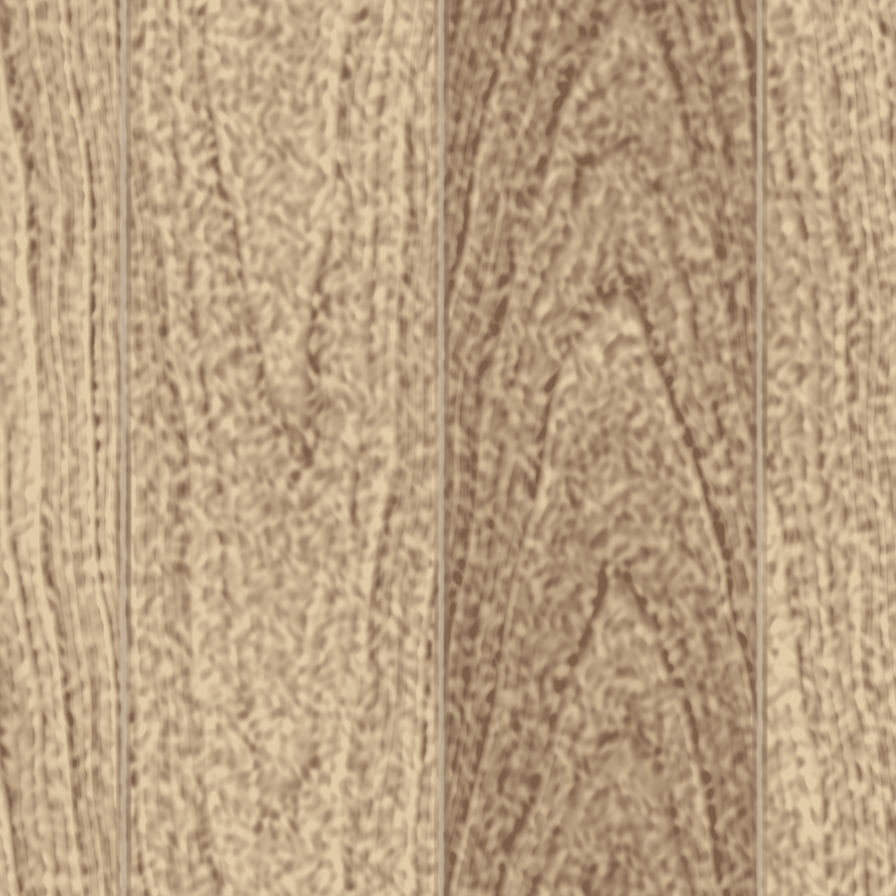
Reproduce this texture procedurally as a three.js fragment shader.

```glsl
// Upright oak planks split by thin pale seams, one darker plank among light ones.
// Growth rings are contours of an arch-shaped field, bent by layered sines;
// the difference of two cellular noises gives the wormy pores that break them up.
varying vec2 vUv;

vec2 hash2(vec2 p) {
  vec3 q = fract(vec3(p.xyx) * vec3(0.1031, 0.1030, 0.0973));
  q += dot(q, q.yzx + 33.33);
  return fract((q.xx + q.yz) * q.zy);
}

// Soft bump around each scattered point, 0 to about 1
float cellular(vec2 p) {
  vec2 cell = floor(p), f = fract(p);
  float sum = 0.0;
  for (int j = -1; j <= 1; j++) {
    for (int i = -1; i <= 1; i++) {
      vec2 o = vec2(float(i), float(j));
      vec2 d = o + hash2(cell + o + 100.0) - f;
      sum += exp(-7.0 * dot(d, d));
    }
  }
  return 1.0 - exp(-1.6 * sum);
}

// Soft vertical line at distance d
float line(float d, float halfWidth) {
  return 1.0 - smoothstep(halfWidth * 0.4, halfWidth * 1.6, abs(d));
}

void main() {
  vec2 p = vUv;

  // Planks: kind 0 has narrow V grain, 1 is dark with arches, 2 has steep streaks
  float width = 0.355;
  float along = (p.x - 0.1375) / width;
  float id = floor(along);
  float x = fract(along) * width;
  float kind = mod(id, 3.0);
  float isV = 1.0 - step(0.5, kind);
  float isSteep = step(1.5, kind);
  float isDark = 1.0 - isV - isSteep;
  float isBold = isSteep * (1.0 - step(0.0, id));

  // Pores: pale and dark worms around zero
  vec2 q = p + 0.003 * vec2(sin(p.y * 83.0 + p.x * 40.0), sin(p.x * 97.0));
  float pale = cellular(q * vec2(76.0, 60.0) + id * 17.0);
  float dark = cellular(q * vec2(88.0, 68.0) + id * 31.0 + 7.0);
  float pores = pale - dark;

  // Arch field: rises to a rounded apex, steeper toward the plank sides
  float centre = isV * 0.178 + isDark * 0.197 + isSteep * (0.16 * isBold - 0.02);
  float apex = isV * 0.505 + isDark * 0.68 + isSteep * 0.6;
  float stretch = isV * 2.6 + isDark + isSteep * 2.6;
  float u = x - centre + 0.006 * sin(p.y * 9.0 + id * 2.3) + 0.003 * sin(p.y * 23.0 + id);
  float arch = 1.2 * sqrt(u * u + 0.0004) + 14.0 * u * u - 0.024;
  float field = (p.y - apex) * (1.0 - 2.0 * isV) / stretch + arch;
  field += 0.010 * sin(p.x * 61.0 + p.y * 17.0 + id) + 0.006 * sin(p.x * 113.0 - p.y * 29.0);
  field += 0.010 * pores;

  // Dark rings, their pale flanks, thinner rings and broad bands between
  float phase = 38.1 * field;
  float ring = pow(0.5 + 0.5 * cos(phase), 5.0) * (0.7 + 0.3 * cos(phase * 0.5));
  float flank = pow(0.5 + 0.5 * cos(phase + 1.5), 5.0);
  float thin = pow(0.5 + 0.5 * cos(phase * 2.7 + 1.0 + sin(phase * 0.4)), 4.0);
  float band = cos(phase * 0.5 + 1.1) + 0.6 * sin(phase * 0.31 + id);
  float strength = 0.48 + 0.14 * isDark + 0.22 * isBold - 0.10 * (isSteep - isBold);
  float fade = 0.75 + 0.25 * sin(p.y * 13.0 + p.x * 37.0 + id * 4.0);

  // Tone from dark pore to pale wood
  float tone = 0.77 - 0.25 * isDark + 0.05 * isBold;
  tone += (0.44 - 0.14 * isBold) * pores;
  tone -= strength * fade * ring * (0.9 - 0.7 * pores);
  tone -= (0.18 + 0.08 * isSteep) * thin * (0.8 - 0.6 * pores);
  tone += (0.18 + 0.10 * isBold) * flank + 0.06 * band;
  tone -= isDark * 5.0 * u * u;
  tone += 0.06 * sin(p.y * 7.0 + id * 3.0 + 4.0 * x) + 0.025 * sin(p.x * 210.0 + 2.0 * sin(p.y * 5.0));
  vec3 colour = mix(vec3(0.55, 0.44, 0.34), vec3(0.85, 0.76, 0.625), clamp(tone, -0.2, 1.12));

  // Seams: brown grooves either side of a pale worn edge
  float seam = (fract(along + 0.5) - 0.5) * width;
  float wear = 0.75 + 0.25 * sin(p.y * 19.0 + floor(along + 0.5) * 2.0);
  float groove = max(line(seam - 0.006, 0.0028), 0.7 * line(seam + 0.0055, 0.0025));
  colour = mix(colour, vec3(0.54, 0.44, 0.35), 0.6 * wear * groove);
  colour = mix(colour, vec3(0.76, 0.69, 0.60), 0.85 * line(seam, 0.0028));

  gl_FragColor = vec4(colour, 1.0);
}
```
